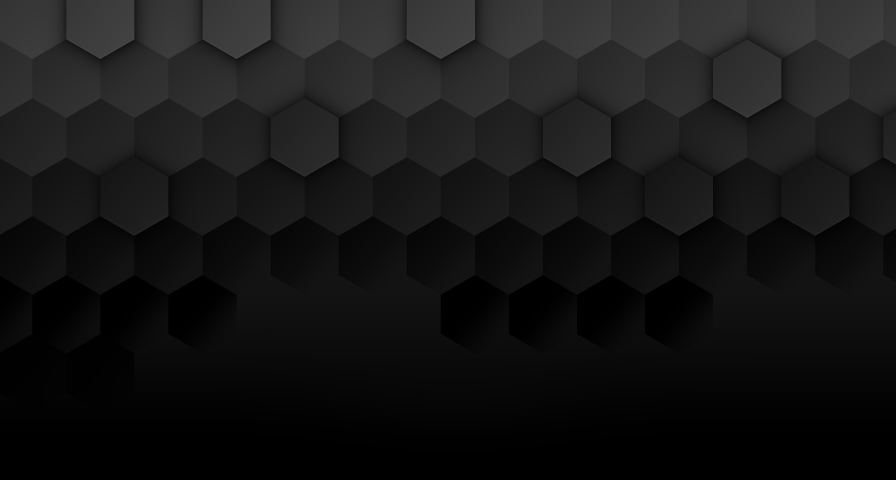
Give the GLSL for this background, as a Shadertoy shader.

```glsl
const float CELL_WIDTH = 0.07598;            // fraction of canvas width
const float ROW_PITCH = 0.8655;              // in cell widths
const vec2 FIRST_CENTER = vec2(0.475, 0.29); // from the top left, in cell widths
const float TOP_TONE = 0.222;
const float ROW_FADE = 0.044;
const float FACE_SLOPE = 0.042;
const vec2 LIGHT_AXIS = vec2(0.75, 0.66);
const float BACKDROP_TONE = 0.078;
const float SHADOW_STRENGTH = 0.55;
const float SHADOW_REACH = 0.11;
const float RAISED_GAIN = 0.014;
const float RIM_GAIN = 0.022;
const int SAMPLES = 3;

// Raised tiles as column, row
const int RAISED_COUNT = 10;
const vec2 RAISED[RAISED_COUNT] = vec2[RAISED_COUNT](
    vec2(1, 0), vec2(3, 0), vec2(6, 0), vec2(10, 1), vec2(4, 2),
    vec2(8, 2), vec2(13, 2), vec2(1, 3), vec2(9, 3), vec2(11, 3));

// Signed distance to a pointy-top hexagon of unit width
float hexDistance(vec2 p) {
    p = abs(p);
    return max(p.x, dot(p, vec2(0.5, 0.866))) - 0.5;
}

vec2 cellCenter(vec2 cell) {
    return vec2(cell.x + 0.5 * mod(cell.y, 2.0), cell.y * ROW_PITCH);
}

vec2 nearestInRow(vec2 p, float row) {
    return vec2(floor(p.x - 0.5 * mod(row, 2.0) + 0.5), row);
}

vec2 nearestCell(vec2 p) {
    float row = floor(p.y / ROW_PITCH);
    vec2 a = nearestInRow(p, row);
    vec2 b = nearestInRow(p, row + 1.0);
    return distance(p, cellCenter(a)) < distance(p, cellCenter(b)) ? a : b;
}

// The lower border of the tiling is ragged
bool isTiled(vec2 cell) {
    if (cell.y < 4.5) return true;
    if (cell.y < 5.5) return cell.x < 2.5 || (cell.x > 5.5 && cell.x < 9.5);
    return cell.y < 6.5 && cell.x < 1.5;
}

// Dark fade with a faint low glow
float backdrop(vec2 p) {
    float fade = 1.0 - smoothstep(3.6, 6.3, p.y);
    vec2 glow = (p - vec2(6.2, 5.6)) / vec2(1.9, 0.55);
    return BACKDROP_TONE * fade + 0.012 * exp(-dot(glow, glow));
}

float scene(vec2 p) {
    vec2 cell = nearestCell(p);
    float ground = backdrop(p);
    if (!isTiled(cell)) return ground;

    // Sloped face, dissolving at the border
    vec2 local = p - cellCenter(cell);
    float along = dot(local, LIGHT_AXIS);
    float tone = max(TOP_TONE - ROW_FADE * cell.y, 0.006);
    float slope = FACE_SLOPE * (cell.y > 5.5 ? 0.15 : 1.0);
    tone += slope * along;
    if (cell.y > 3.5) {
        float dissolve = smoothstep(0.0, 0.55, along);
        tone = mix(tone, ground, dissolve * (cell.y > 5.5 ? 0.35 : 0.85));
    }

    // Raised faces and the shadows around them
    float shadow = 0.0;
    for (int i = 0; i < RAISED_COUNT; i++) {
        float d = hexDistance(p - cellCenter(RAISED[i]));
        if (distance(cell, RAISED[i]) < 0.5) {
            float rim = smoothstep(-0.035, 0.0, d) * smoothstep(0.0, 0.4, local.y);
            return max(tone + RAISED_GAIN + RIM_GAIN * rim, 0.0);
        }
        shadow = max(shadow, exp(-max(d, 0.0) / SHADOW_REACH));
    }
    return max(tone * (1.0 - SHADOW_STRENGTH * shadow), 0.0);
}

void mainImage(out vec4 fragColor, in vec2 fragCoord) {
    // Average a small grid of samples for smooth edges
    float tone = 0.0;
    for (int j = 0; j < SAMPLES; j++) {
        for (int i = 0; i < SAMPLES; i++) {
            vec2 jitter = (vec2(i, j) + 0.5) / float(SAMPLES) - 0.5;
            vec2 pos = fragCoord + jitter;
            pos.y = iResolution.y - pos.y;
            tone += scene(pos / (iResolution.x * CELL_WIDTH) - FIRST_CENTER);
        }
    }
    fragColor = vec4(vec3(tone / float(SAMPLES * SAMPLES)), 1.0);
}
```
